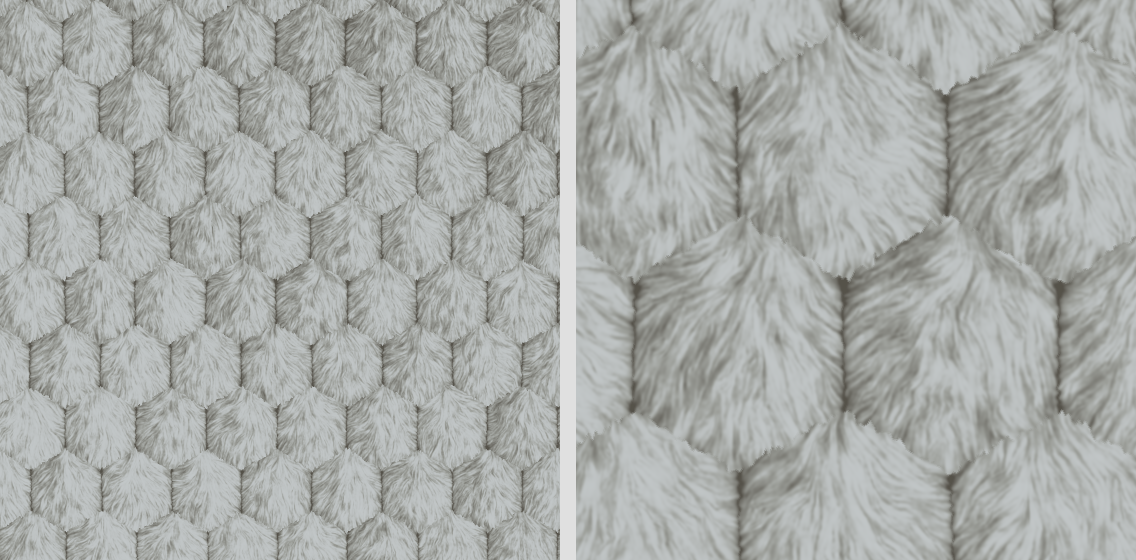
Left, the full canvas; right, a detail of the centre.
This texture is drawn by a three.js fragment shader. Its source:

```glsl
varying vec2 vUv;

const vec2 FIRST_CENTRE = vec2(0.057, 0.013);
const vec2 PITCH = vec2(0.1252, 0.1105);      // between columns and rows
const vec2 HEX = vec2(1.0, 1.7320508);        // lattice period, tile width 1
const vec3 SEAM_COLOR = vec3(0.37, 0.36, 0.33);
const vec3 SHADE_COLOR = vec3(0.62, 0.63, 0.61);
const vec3 FUR_COLOR = vec3(0.735, 0.752, 0.752);
const float SHADE_TONE = 0.67;
const float HIGHLIGHT = 0.9;                  // tones above this are compressed
const float HIGHLIGHT_ROOM = 0.17;
const float FUR_FREQ = 56.0;
const float FUR_STEP = 0.0115;
const int FUR_STEPS = 11;
const float FUR_CONTRAST = 1.5;
const float TUFT_CONTRAST = 0.32;
const float FRINGE = 0.07;
const float SEAM_WIDTH = 0.014;
const float SOFTEN = 0.00055;

float hash(vec2 p) {
  vec3 q = fract(vec3(p.xyx) * 0.1031);
  q += dot(q, q.yzx + 33.33);
  return fract((q.x + q.y) * q.z);
}

float noise(vec2 p) {
  vec2 i = floor(p);
  vec2 f = fract(p);
  f = f * f * (3.0 - 2.0 * f);
  return mix(mix(hash(i), hash(i + vec2(1.0, 0.0)), f.x),
             mix(hash(i + vec2(0.0, 1.0)), hash(i + 1.0), f.x), f.y);
}

// Canvas to lattice units, with the slight stretch of hand-laid cloth
vec2 toLattice(vec2 uv) {
  vec2 p = uv;
  p.x += 0.009 * uv.y * (1.0 - uv.x);
  p = (p - FIRST_CENTRE) / PITCH;
  p.y -= 0.27 * uv.y * uv.y;
  p.y *= 0.5 * HEX.y;
  return p + 0.03 * (vec2(noise(p * 1.3 + 40.0), noise(p * 1.3 + 80.0)) - 0.5);
}

// Offset from the nearest hexagon centre (xy) and its cell number (zw)
vec4 hexCell(vec2 p) {
  vec2 even = floor(p / HEX + 0.5);
  vec2 odd = floor(p / HEX);
  vec2 a = p - even * HEX;
  vec2 b = p - (odd + 0.5) * HEX;
  return dot(a, a) < dot(b, b) ? vec4(a, even * 2.0) : vec4(b, odd * 2.0 + 1.0);
}

// Fine hairs (x) and broader tufts (y), smeared along the lie of the fur
vec2 furStrands(vec2 p, vec2 dir) {
  vec2 sum = vec2(0.0);
  for (int i = 0; i < FUR_STEPS; i++) {
    float t = float(i) - 0.5 * float(FUR_STEPS - 1);
    vec2 q = p + dir * t * FUR_STEP;
    sum += vec2(noise(q * FUR_FREQ + 300.0), noise(q * 19.0 + 700.0));
  }
  return sum / float(FUR_STEPS) - 0.5;
}

vec3 furTiles(vec2 uv) {
  vec2 p = toLattice(uv);

  // Ragged borders of hanging hairs, fine and coarse
  vec2 ragged = vec2(0.2 * noise(p * vec2(10.0, 50.0) + 150.0) - 0.1,
                     0.6 * noise(p * vec2(64.0, 16.0) + 200.0)
                   + 0.6 * noise(p * vec2(24.0, 9.0) + 250.0) - 0.6);
  vec4 cell = hexCell(p + ragged * FRINGE);
  vec2 l = cell.xy;
  float r1 = hash(cell.zw + 51.0);
  float r2 = hash(cell.zw + 97.0);

  // Fur fans out downward from a parting near the top
  float parting = (r1 - 0.5) * 0.25;
  vec2 fan = normalize(vec2((l.x - parting) * 1.7, l.y - 0.75));
  float turn = (noise(p * 4.0 + 20.0) - 0.5) * 0.9 + (noise(p * 13.0 + 30.0) - 0.5) * 0.9;
  float c = cos(turn);
  float s = sin(turn);
  vec2 dir = vec2(c * fan.x - s * fan.y, s * fan.x + c * fan.y);
  vec2 strands = furStrands(p + cell.zw * 3.7, dir);

  // Distances to the three kinds of border
  float side = max(0.5 - abs(l.x), 0.0);
  float upper = max(0.5 - dot(vec2(abs(l.x), l.y), vec2(0.5, 0.866)), 0.0);
  float lower = max(0.5 - dot(vec2(abs(l.x), -l.y), vec2(0.5, 0.866)), 0.0);

  // Broad light from the right, with tile to tile variation
  float tone = 1.0 + (r2 - 0.5) * 0.08;
  float wander = (noise(p * 6.0 + 60.0) - 0.5) * 0.22 + strands.y * 0.5;
  float leftShade = 1.0 - smoothstep(-0.38, 0.12, l.x - parting + wander);
  tone -= leftShade * mix(0.24, 0.38, r1);
  tone -= 0.12 * smoothstep(0.25, 0.5, l.x);
  tone -= 0.21 * exp(-upper / 0.06);
  tone -= 0.17 * exp(-lower / 0.06);
  tone += (noise(p * 4.0 + 90.0) - 0.5) * 0.10;
  tone += 0.16 * (0.5 - uv.y) - 0.07 * (uv.x - 0.5);
  tone += strands.x * FUR_CONTRAST + strands.y * TUFT_CONTRAST;

  // Dark stitched seams and the pits where three tiles meet
  float seam = exp(-side / SEAM_WIDTH) * (1.0 - smoothstep(0.25, 0.32, abs(l.y)));
  float pit = exp(-length(vec2(side, abs(l.y) - 0.27)) / 0.03);
  tone -= 0.68 * seam + 0.10 * exp(-side / 0.06);
  tone -= (l.y > 0.0 ? 0.6 : 0.45) * pit;

  // Compressed highlights, then warm shade to cool light
  float excess = max(tone - HIGHLIGHT, 0.0);
  tone = min(tone, HIGHLIGHT) + HIGHLIGHT_ROOM * (1.0 - exp(-excess / HIGHLIGHT_ROOM));
  tone = max(tone, -0.1);
  vec3 dark = mix(SEAM_COLOR, SHADE_COLOR, tone / SHADE_TONE);
  vec3 light = mix(SHADE_COLOR, FUR_COLOR, (tone - SHADE_TONE) / (1.0 - SHADE_TONE));
  return tone < SHADE_TONE ? dark : light;
}

void main() {
  vec3 color = vec3(0.0);
  for (int i = 0; i < 4; i++) {
    float a = 1.5707963 * float(i) + 0.46;
    color += 0.25 * furTiles(vUv + SOFTEN * vec2(cos(a), sin(a)));
  }
  gl_FragColor = vec4(color, 1.0);
}
```
